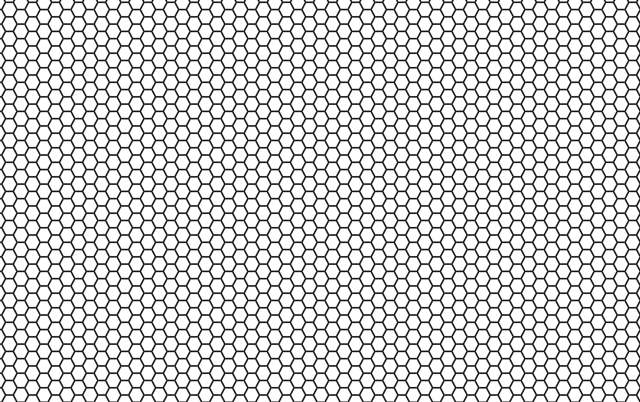
Reproduce this pattern procedurally as a WebGL 2 fragment shader.

```glsl
#version 300 es
precision highp float;

uniform vec2 u_resolution;
out vec4 fragColor;

// Signed distance from a flat-topped cell's border, positive inside.
// The cell is one unit tall and slightly narrower than a regular hexagon.
float cellInset(vec2 offset) {
    vec2 q = abs(offset);
    return min(0.5 - q.y, 0.4676 - dot(q, vec2(0.884, 0.4676)));
}

// Offset from the nearest centre of a rectangular lattice
vec2 nearestCentre(vec2 p, vec2 pitch) {
    return p - pitch * floor(p / pitch + 0.5);
}

void main() {
    float cellsAcross = 44.0; // canvas width in cell heights
    vec2 p = gl_FragCoord.xy / u_resolution.x * cellsAcross;
    p -= vec2(0.647, -0.02);

    // Two interleaved lattices form the honeycomb
    vec2 pitch = vec2(1.587, 1.0);
    float evenColumns = cellInset(nearestCentre(p, pitch));
    float oddColumns = cellInset(nearestCentre(p - 0.5 * pitch, pitch));
    float borderDistance = max(evenColumns, oddColumns);

    // Thin, softly blurred wire on white
    float softness = max(0.049, 0.57 * cellsAcross / u_resolution.x);
    float wire = 1.0 - smoothstep(0.0544 - softness, 0.0544 + softness, borderDistance);
    vec3 wireColor = vec3(0.08);
    fragColor = vec4(mix(vec3(1.0), wireColor, wire), 1.0);
}
```
